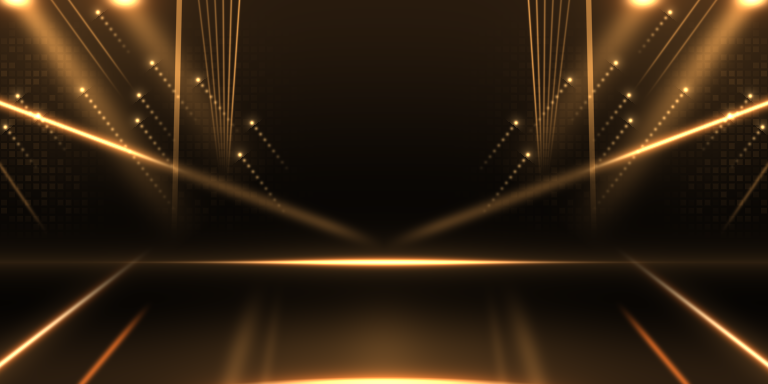
This background is drawn by a WebGL 2 fragment shader. Its source:

```glsl
#version 300 es
precision highp float;
// A dark stage with gold light: mirrored spotlights, streaks, dotted rows and
// a glowing floor. The left half is built from soft lines, fans and ellipses
// added together, then folded about the vertical centre line.
uniform vec2 u_resolution;
out vec4 outColor;

// Colours
const vec3 NIGHT = vec3(0.030, 0.021, 0.012);
const vec3 BROWN = vec3(0.155, 0.103, 0.053);
const vec3 GOLD = vec3(0.88, 0.60, 0.29);
const vec3 ORANGE = vec3(1.0, 0.45, 0.14);
const vec3 CREAM = vec3(1.0, 0.90, 0.63);
const vec3 SILVER = vec3(0.72, 0.82, 0.72);
// Layout, in canvas heights
const float HORIZON = 0.317;
const float TILE = 0.021;
const float DOT_GAP = 0.0185;
const vec2 DOT_DIR = vec2(0.61, -0.792);
const int FAN_LINES = 6;
const int ROWS = 11;
// Dotted rows: start x, start y, number of dots
const vec3 ROW[ROWS] = vec3[ROWS](
  vec3(0.255, 0.968, 8.0), vec3(0.396, 0.836, 11.0), vec3(0.516, 0.792, 10.0),
  vec3(0.214, 0.766, 22.0), vec3(0.362, 0.752, 9.0), vec3(0.358, 0.686, 10.0),
  vec3(0.656, 0.680, 9.0), vec3(0.625, 0.597, 11.0), vec3(0.046, 0.750, 7.0),
  vec3(0.014, 0.669, 8.0), vec3(0.100, 0.700, 7.0));

float hash(vec2 p) {
  vec3 q = fract(p.xyx * vec3(0.1031, 0.1030, 0.0973));
  q += dot(q, q.yzx + 33.33);
  return fract((q.x + q.y) * q.z);
}

float bell(float d, float width) {
  d /= width;
  return exp(-d * d);
}

// Position along a segment (0 to 1) and signed distance across it
vec2 along(vec2 p, vec2 a, vec2 b) {
  vec2 ab = b - a, ap = p - a;
  return vec2(dot(ap, ab) / dot(ab, ab), (ap.x * ab.y - ap.y * ab.x) / length(ab));
}

// Soft light line that fades at both ends
float streak(vec2 p, vec2 a, vec2 b, float width) {
  vec2 s = along(p, a, b);
  return bell(s.y, width) * smoothstep(-0.05, 0.05, s.x) * smoothstep(1.0, 0.45, s.x);
}

// Spotlight cone that widens and dims away from its lamp
float spotlight(vec2 p, vec2 a, vec2 b, float width) {
  vec2 s = along(p, a, b);
  float t = clamp(s.x, 0.0, 1.0);
  return bell(s.y, width * (0.7 + 0.6 * t)) * pow(1.0 - t, 0.9);
}

vec3 lamp(vec2 p, float x) {
  float r = length((p - vec2(x, 1.005)) / vec2(1.8, 1.0));
  return CREAM * bell(r, 0.020) + ORANGE * 0.8 * exp(-r / 0.022);
}

// Faint wall of small square tiles
float tiles(vec2 p) {
  vec2 cell = floor(p / TILE), f = abs(fract(p / TILE) - 0.5);
  float square = smoothstep(0.42, 0.30, max(f.x, f.y));
  float area = smoothstep(0.32, 0.08, p.x) + 0.45 * bell(p.x - 0.56, 0.14);
  return square * hash(cell) * area * smoothstep(0.36, 0.5, p.y) * smoothstep(1.0, 0.8, p.y);
}

float dottedRow(vec2 p, vec3 row) {
  float i = clamp(round(dot(p - row.xy, DOT_DIR) / DOT_GAP), 0.0, row.z - 1.0);
  float fade = 1.0 - i / row.z, d = length(p - row.xy - DOT_DIR * DOT_GAP * i);
  float first = 1.0 - min(i, 1.0);
  return fade * (0.65 * bell(d, 0.0045) + first * (0.6 * bell(d, 0.006) + 0.2 * bell(d, 0.018)));
}

vec3 wall(vec2 p) {
  vec3 c = mix(NIGHT, BROWN, smoothstep(0.42, 1.05, p.y));
  c += GOLD * 0.13 * bell(p.x - 0.22, 0.28) * smoothstep(0.35, 0.95, p.y);
  c += GOLD * 0.09 * tiles(p);
  // Lamps and their cones
  c += GOLD * 0.62 * spotlight(p, vec2(0.04, 1.02), vec2(0.50, 0.38), 0.045);
  c += GOLD * 0.42 * spotlight(p, vec2(0.31, 1.02), vec2(0.66, 0.52), 0.050);
  c += lamp(p, 0.04) + lamp(p, 0.325);
  // Upright bar and the fan of fine wires
  vec2 bar = along(p, vec2(0.467, 1.0), vec2(0.453, 0.37));
  c += GOLD * 0.55 * smoothstep(0.009, 0.005, abs(bar.y)) * smoothstep(1.0, 0.3, bar.x);
  for (int i = 0; i < FAN_LINES; i++) {
    float k = float(i) / float(FAN_LINES - 1);
    vec2 top = vec2(mix(0.515, 0.625, k), 1.02);
    c += GOLD * mix(0.3, 0.75, k * k) * streak(p, top, vec2(mix(0.575, 0.592, k), 0.52), 0.0026);
  }
  // Slanted wires
  c += GOLD * 0.4 * streak(p, vec2(0.165, 1.02), vec2(0.36, 0.75), 0.003);
  c += GOLD * 0.3 * streak(p, vec2(0.12, 1.02), vec2(0.33, 0.73), 0.003);
  c += GOLD * 0.3 * streak(p, vec2(-0.02, 0.60), vec2(0.13, 0.38), 0.005);
  for (int i = 0; i < ROWS; i++) c += mix(GOLD, CREAM, 0.4) * dottedRow(p, ROW[i]);
  // Long crossing ray, hot at the side and dim at the centre
  vec2 ray = along(p, vec2(0.0, 0.732), vec2(0.985, 0.364));
  float hot = smoothstep(0.52, 0.25, ray.x), tail = smoothstep(1.03, 0.85, ray.x);
  c += CREAM * 0.85 * hot * bell(ray.y, 0.005) + ORANGE * 0.40 * hot * bell(ray.y, 0.014);
  return c + GOLD * 0.30 * tail * bell(ray.y, 0.018);
}

vec3 stageFloor(vec2 p, float dx) {
  vec3 c = NIGHT * 0.6 + BROWN * 0.9 * smoothstep(0.22, 0.0, p.y);
  float near = smoothstep(0.29, 0.08, p.y);
  c += GOLD * near * (0.20 * bell(dx, 0.48) + 0.10 * bell(dx, 0.10));
  // Upright reflections
  c += GOLD * 0.17 * near * bell(along(p, vec2(0.60, 0.0), vec2(0.68, 0.28)).y, 0.028);
  c += GOLD * 0.08 * near * bell(along(p, vec2(0.69, 0.0), vec2(0.73, 0.28)).y, 0.016);
  // Rim of light at the front
  float rim = length(vec2(dx / 0.62, (p.y + 0.06) / 0.075)) - 1.0;
  float spread = bell(dx, 0.36);
  c += spread * (CREAM * 0.8 * smoothstep(0.06, -0.12, rim) + ORANGE * 0.6 * exp(-max(rim, 0.0) * 5.0));
  return c;
}

void main() {
  vec2 p = gl_FragCoord.xy / u_resolution.y;
  float middle = 0.5 * u_resolution.x / u_resolution.y;
  float dx = abs(p.x - middle);
  p.x = 1.0 - dx;
  vec3 c = mix(stageFloor(p, dx), wall(p), smoothstep(HORIZON - 0.02, HORIZON + 0.04, p.y));
  // Floor edges running toward the viewer
  vec2 edge = along(p, vec2(0.0, 0.05), vec2(0.41, 0.365));
  float glow = smoothstep(1.0, 0.1, edge.x);
  c += glow * (SILVER * 0.8 * bell(edge.y, 0.006) + ORANGE * 0.55 * bell(edge.y, 0.014));
  c += GOLD * 0.14 * glow * bell(edge.y, 0.045);
  c += ORANGE * 0.6 * streak(p, vec2(0.205, -0.01), vec2(0.40, 0.22), 0.009);
  // Horizon haze and its bright core
  float h = p.y - HORIZON, taper = bell(dx, 0.34);
  c += GOLD * exp(-abs(h) / 0.032) * (0.17 + 0.22 * taper);
  c += taper * (ORANGE * 0.85 * bell(h, 0.004 + 0.008 * taper) + CREAM * bell(h, 0.002 + 0.004 * taper));
  outColor = vec4(min(c, 1.0), 1.0);
}
```
